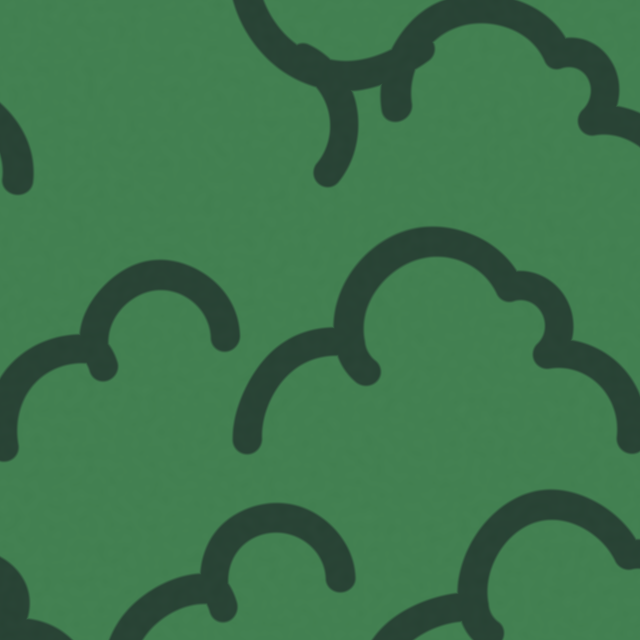
Write a WebGL 1 fragment shader that draws this pattern.

```glsl
precision highp float;
uniform vec2 u_resolution;

#define LEAF_GREEN vec3(0.260, 0.503, 0.318)
#define INK_GREEN vec3(0.160, 0.264, 0.208)
#define CELL vec2(0.52, 0.40)
#define ROW_SHIFT 0.36
#define CROWD_SHIFT 0.22
#define STROKE_RADIUS 0.0232
#define EDGE_SOFTNESS 0.0028
#define JITTER 0.025
#define WOBBLE 0.012
#define WOBBLE_FREQ 4.5
#define MOTTLE 0.010

vec2 hash2(vec2 p) {
  p = vec2(dot(p, vec2(127.1, 311.7)), dot(p, vec2(269.5, 183.3)));
  return fract(sin(p) * 43758.5);
}

vec2 gradient(vec2 cell) {
  return hash2(cell) * 2.0 - 1.0;
}

float gradientNoise(vec2 p) {
  vec2 i = floor(p), f = fract(p);
  vec2 u = f * f * f * (f * (f * 6.0 - 15.0) + 10.0);
  vec2 x = vec2(1.0, 0.0), y = vec2(0.0, 1.0);
  float low = mix(dot(gradient(i), f), dot(gradient(i + x), f - x), u.x);
  float high = mix(dot(gradient(i + y), f - y), dot(gradient(i + 1.0), f - 1.0), u.x);
  return mix(low, high, u.y);
}

// Distance to a circular arc from a to b; bulge is sagitta over half chord,
// positive to the left of the direction of travel.
float arc(vec2 p, vec2 a, vec2 b, float bulge) {
  vec2 halfChord = 0.5 * (b - a);
  float h = length(halfChord);
  vec2 u = halfChord / h;
  p -= 0.5 * (a + b);
  vec2 q = vec2(abs(dot(p, u)), dot(p, vec2(-u.y, u.x)) * sign(bulge));
  float k = abs(bulge);
  float radius = 0.5 * h * (k + 1.0 / k);
  float centre = h * k - radius;
  vec2 tip = vec2(h, -centre);
  q.y -= centre;
  return q.x * tip.y < q.y * tip.x ? abs(length(q) - radius) : distance(q, tip);
}

// Two lobes, the right one taller
float smallBush(vec2 p) {
  vec2 notch = vec2(-0.025, 0.065);
  float d = arc(p, vec2(-0.17, -0.09), notch, 0.52);
  d = min(d, arc(p, notch, vec2(0.175, 0.085), 1.05));
  return min(d, arc(p, notch, vec2(-0.010, 0.038), 0.1));
}

// A dome with falling lobes; a crowded one has hanging branches on its left
float largeBush(vec2 p, bool crowded) {
  vec2 notch = vec2(-0.14, 0.05);
  vec2 shoulder = vec2(0.105, 0.135);
  vec2 dip = vec2(0.165, 0.03);
  float d = arc(p, notch, shoulder, 0.88);
  d = min(d, arc(p, shoulder, dip, 0.8));
  d = min(d, arc(p, dip, vec2(0.30, -0.10), 0.5));
  if (crowded) {
    d = min(d, arc(p, vec2(-0.38, 0.23), vec2(-0.11, 0.14), -0.55));
    return min(d, arc(p, vec2(-0.29, 0.13), vec2(-0.25, -0.05), 0.5));
  }
  d = min(d, arc(p, vec2(-0.30, -0.10), notch, 0.45));
  return min(d, arc(p, notch, vec2(-0.115, 0.005), -0.2));
}

// Nearest outline among the neighbouring cells of a staggered grid
float bushes(vec2 p) {
  float d = 1.0;
  float baseRow = floor(p.y / CELL.y + 0.5);
  for (int j = -1; j <= 1; j++) {
    float row = baseRow + float(j);
    bool crowded = mod(row, 3.0) > 1.5;
    float shift = (row - 1.0) * ROW_SHIFT + (crowded ? CROWD_SHIFT : 0.0) - 0.08;
    float baseCol = floor((p.x - shift) / CELL.x);
    for (int i = -1; i <= 1; i++) {
      float col = baseCol + float(i);
      vec2 rnd = hash2(vec2(col, row) + 7.3) * 2.0 - 1.0;
      vec2 q = p - vec2((col + 0.5) * CELL.x + shift, row * CELL.y) - JITTER * rnd;
      bool large = mod(col + row, 2.0) < 0.5;
      if (large) d = min(d, largeBush(q, crowded));
      else if (!crowded) d = min(d, smallBush(q));
    }
  }
  return d;
}

void main() {
  float side = min(u_resolution.x, u_resolution.y);
  vec2 p = gl_FragCoord.xy / side;

  // Hand-drawn wobble of the outlines
  vec2 w = p * WOBBLE_FREQ;
  vec2 bent = p + WOBBLE * vec2(gradientNoise(w), gradientNoise(w + 31.7));

  float soft = max(EDGE_SOFTNESS, 0.75 / side);
  float ink = 1.0 - smoothstep(-soft, soft, bushes(bent) - STROKE_RADIUS);
  vec3 colour = mix(LEAF_GREEN, INK_GREEN, ink);

  // Faint tonal mottling
  colour += MOTTLE * gradientNoise(p * 60.0);
  gl_FragColor = vec4(colour, 1.0);
}
```
